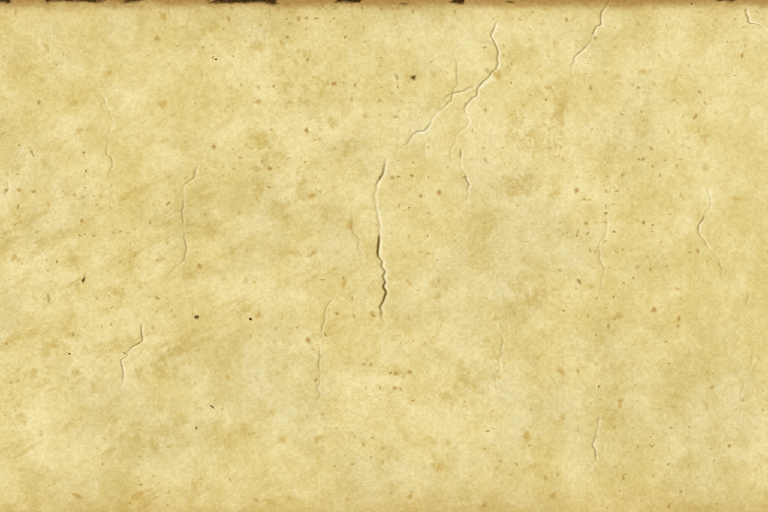
Write a Shadertoy shader that draws this texture.

```glsl
// Aged parchment: layered noise gives the mottled tan sheet, its stains and grain.
// Embossed cracks follow noise-bent segments, soft flecks sit in jittered cells,
// and the top and bottom rims are scorched brown.

float hash(vec2 p) {
    vec3 q = fract(vec3(p.xyx) * 0.1031);
    q += dot(q, q.yzx + 33.33);
    return fract((q.x + q.y) * q.z);
}

float noise(vec2 p) {
    vec2 i = floor(p), f = fract(p);
    f = f * f * (3.0 - 2.0 * f);
    return mix(mix(hash(i), hash(i + vec2(1, 0)), f.x),
               mix(hash(i + vec2(0, 1)), hash(i + vec2(1, 1)), f.x), f.y);
}

// Slowly fading octaves keep the fine mottling visible
float fbm(vec2 p) {
    float sum = 0.0, amp = 0.38;
    for (int i = 0; i < 6; i++) {
        sum += amp * (noise(p) - 0.5);
        p = mat2(1.6, 1.2, -1.2, 1.6) * p + 17.3;
        amp *= 0.72;
    }
    return 0.5 + sum;
}

// Crack from a to b: x is the dark groove, y the lit ridge beside it
vec2 crack(vec2 p, vec2 a, vec2 b, float width, float seed) {
    float len = length(b - a);
    vec2 axis = (b - a) / len;
    float along = dot(p - a, axis);
    float across = dot(p - a, vec2(-axis.y, axis.x));
    float inside = smoothstep(0.0, 0.06, along) * (1.0 - smoothstep(len - 0.06, len, along));
    float bend = 0.045 * (noise(vec2(along * 11.0, seed)) - 0.5)
               + 0.016 * (noise(vec2(along * 38.0, seed + 9.0)) - 0.5)
               + 0.007 * (noise(vec2(along * 100.0, seed + 5.0)) - 0.5);
    across = (across + bend * inside) / width;
    float body = smoothstep(-0.005, 0.01, along) * (1.0 - smoothstep(len - 0.1, len, along));
    float depth = 0.15 + 0.85 * smoothstep(0.2, 0.7, noise(vec2(along * 30.0, seed + 3.0)));
    float ridge = (across - 1.9) / 1.2;
    return body * vec2(exp(-across * across) * depth,
                       exp(-ridge * ridge) * (0.6 + 0.4 * depth));
}

// Soft irregular flecks, one at most per cell
float flecks(vec2 p, float scale, float density, float size) {
    vec2 cell = floor(p * scale);
    if (hash(cell + 71.0) > density) return 0.0;
    vec2 center = 0.35 + 0.3 * vec2(hash(cell + 3.0), hash(cell + 8.0));
    vec2 d = fract(p * scale) - center;
    float turn = 6.283 * hash(cell + 21.0);
    d = mat2(cos(turn), -sin(turn), sin(turn), cos(turn)) * d;
    d.y *= 1.0 + 1.5 * hash(cell + 34.0);
    float radius = size * (0.35 + 0.65 * hash(cell + 55.0));
    float ragged = length(d) + radius * 1.6 * (noise(p * 170.0) - 0.5);
    return (1.0 - smoothstep(0.0, radius * 1.8, ragged)) * (0.2 + 0.8 * hash(cell + 89.0));
}

void mainImage(out vec4 fragColor, in vec2 fragCoord) {
    vec2 p = fragCoord / iResolution.y;
    float right = iResolution.x / iResolution.y;

    // Mottled sheet, nearly even at large scale
    float mottle = 0.3 * fbm(p * 3.0 + 4.0) + 0.7 * fbm(p * 16.0 + 23.0);
    vec3 color = mix(vec3(0.937, 0.877, 0.644), vec3(0.878, 0.796, 0.506),
                     smoothstep(0.26, 0.76, mottle));
    color *= 1.0 - 0.035 * smoothstep(0.45, 0.7, fbm(p * 5.0 + 31.0));

    // Ochre stains, and slanted streaks mostly at lower left
    vec3 ochre = vec3(0.78, 0.66, 0.34);
    float region = smoothstep(0.45, 0.7, noise(p * 5.0 + 64.0));
    float stain = smoothstep(0.55, 0.85, fbm(p * 22.0 + 52.0));
    color = mix(color, ochre, stain * (0.15 + 0.4 * region));
    vec2 slanted = mat2(0.87, -0.5, 0.5, 0.87) * p;
    float streak = smoothstep(0.56, 0.85, fbm(slanted * vec2(9.0, 32.0) + 12.0));
    color = mix(color, ochre, 0.5 * streak * (1.0 - smoothstep(0.2, 0.8, length(p - vec2(0.3, 0.3)))));

    // Flecks: pale rust spots, fine brown dust, rare dark chips
    float cluster = smoothstep(0.35, 0.65, fbm(p * 4.0 + 80.0));
    color = mix(color, vec3(0.75, 0.59, 0.26), 0.6 * flecks(p, 17.0, 0.3, 0.16));
    color = mix(color, vec3(0.64, 0.46, 0.17), 0.7 * cluster * flecks(p + 5.3, 34.0, 0.3, 0.16));
    color = mix(color, vec3(0.55, 0.38, 0.13), 0.55 * cluster * flecks(p + 2.7, 55.0, 0.2, 0.2));
    color = mix(color, vec3(0.27, 0.17, 0.05), flecks(p + 9.1, 28.0, 0.018, 0.16));

    // A forked main crack, then fainter ones in jittered columns and rows
    vec2 fork = vec2(0.752, 0.69), bough = vec2(0.91, 0.81);
    vec2 relief = crack(p, fork, vec2(0.76, 0.34), 0.0026, 2.0) * vec2(1.25, 1.3);
    relief += vec2(0.4, 0.9) * crack(p, bough + vec2(0.05, 0.04), fork, 0.0022, 7.0);
    relief += vec2(0.5, 1.0) * crack(p, vec2(0.97, 0.96), vec2(0.88, 0.66), 0.0022, 11.0);
    for (int i = 0; i < 18; i++) {
        float id = float(i);
        vec2 jitter = vec2(hash(vec2(id, 4.0)), hash(vec2(id, 15.0)));
        vec2 top = (vec2(mod(id, 6.0), floor(id / 6.0)) + jitter) * vec2(right / 6.0, 0.33) + vec2(0.0, 0.1);
        float len = mix(0.13, 0.28, hash(vec2(id, 27.0)));
        float lean = mix(-0.55, 0.4, hash(vec2(id, 38.0)));
        float strength = mix(0.2, 0.9, hash(vec2(id, 49.0)));
        relief += vec2(0.65, 1.1) * strength * crack(p, top, top + len * vec2(lean, -1.0), 0.0021, id * 13.0 + 40.0);
    }
    color = mix(color, vec3(0.36, 0.26, 0.08), clamp(0.7 * relief.x, 0.0, 0.85));
    color += vec3(0.06, 0.08, 0.14) * min(relief.y, 1.2);

    // Scorched rims with a few charred patches along the top
    float rough = fbm(p * vec2(18.0, 36.0));
    float fromTop = 1.0 - p.y + 0.016 * (rough - 0.5);
    color = mix(color, vec3(0.76, 0.61, 0.32), 0.55 * exp(-max(fromTop, 0.0) * 55.0));
    color = mix(color, vec3(0.60, 0.43, 0.20), 0.55 * (1.0 - smoothstep(0.0, 0.022, fromTop)));
    float charred = smoothstep(0.68, 0.8, noise(vec2(p.x * 19.0, 6.0)) + 0.6 * (rough - 0.5));
    color = mix(color, vec3(0.18, 0.11, 0.04), 0.85 * charred * (1.0 - smoothstep(0.001, 0.01, fromTop)));
    color = mix(color, vec3(0.76, 0.61, 0.30), 0.4 * exp(-max(p.y + 0.06 * (rough - 0.5), 0.0) * 28.0));

    // Paper grain
    float grain = noise(p * 340.0) + 0.9 * noise(p * 170.0 + 40.0) - 0.95;
    color += 0.048 * grain * vec3(0.9, 1.0, 1.15);
    fragColor = vec4(clamp(color, 0.0, 1.0), 1.0);
}
```
